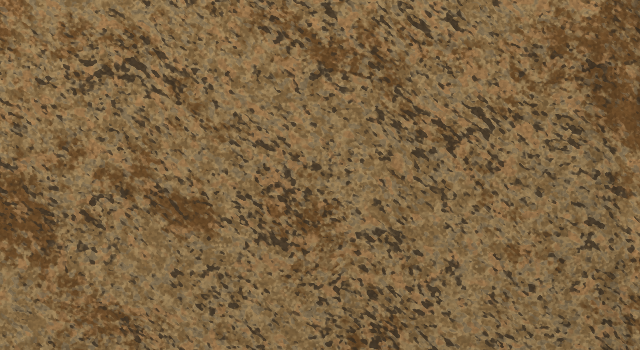
This texture is drawn by a Shadertoy shader. Its source:

```glsl
// Polished golden-brown granite with rusty clouds and slanting dark specks.

const vec3 GOLD  = vec3(0.600, 0.498, 0.338);
const vec3 OCHRE = vec3(0.505, 0.398, 0.250);
const vec3 PEACH = vec3(0.605, 0.448, 0.285);
const vec3 RUST  = vec3(0.385, 0.262, 0.135);
const vec3 ASH   = vec3(0.450, 0.395, 0.305);
const vec3 SOOT  = vec3(0.245, 0.200, 0.145);

vec3 hash3(vec2 cell) {
    vec3 h = fract(cell.xyx * vec3(0.1031, 0.1030, 0.0973));
    h += dot(h, h.yxz + 33.33);
    return fract((h.xxy + h.yzz) * h.zyx);
}

vec2 rotate(vec2 p, float angle) {
    float c = cos(angle), s = sin(angle);
    return vec2(c * p.x - s * p.y, s * p.x + c * p.y);
}

// Cellular noise: random cell tones, blended softly across the borders.
float cellTone(vec2 p, float sharpness, float seed) {
    vec2 base = floor(p);
    float total = 0.0, weightSum = 0.0;
    for (int y = -1; y <= 1; y++) {
        for (int x = -1; x <= 1; x++) {
            vec2 cell = base + vec2(x, y);
            vec3 h = hash3(cell + seed);
            vec2 d = cell + h.xy - p;
            float weight = exp(-sharpness * dot(d, d));
            total += weight * h.z;
            weightSum += weight;
        }
    }
    return total / max(weightSum, 1e-6);
}

// Three octaves of cell tones, from broad clouds to ragged edges.
float cloud(vec2 p, float seed) {
    return 0.45 * cellTone(p, 3.5, seed)
         + 0.33 * cellTone(p * 2.3 + 5.0, 4.0, seed + 17.0)
         + 0.22 * cellTone(p * 5.9 + 9.0, 5.0, seed + 31.0);
}

// Layered sines bend the grain slightly.
vec2 bend(vec2 p, float amount) {
    return p + amount * (sin(p.yx * vec2(7.0, 9.0) + 1.3)
                 + 0.5 * sin(p.yx * vec2(23.0, 19.0) + 4.0));
}

void mainImage(out vec4 fragColor, in vec2 fragCoord) {
    vec2 uv = fragCoord / iResolution.xy;
    vec2 p = fragCoord / iResolution.y;

    // Grain frame: its x axis runs down to the right
    vec2 g = rotate(bend(p, 0.012), 0.62) + 20.0;

    // Broad zones
    float rustZone = cloud(g * vec2(3.2, 5.5), 3.0);
    float sootZone = cloud(g * vec2(4.0, 6.5), 71.0);

    // Mineral grains from coarse to fine
    float coarse = cellTone(g * vec2(34.0, 46.0), 6.0, 11.0);
    float medium = cellTone(g * vec2(58.0, 82.0), 6.0, 23.0);
    float fine   = cellTone(g * vec2(95.0, 135.0), 6.0, 47.0);
    float flake  = cellTone(g * vec2(48.0, 92.0), 6.0, 59.0);
    float dust   = cellTone(p * 150.0, 6.0, 83.0);

    // Feldspar ground with peach grains
    float light = 0.45 * coarse + 0.35 * medium + 0.2 * dust;
    vec3 color = mix(OCHRE, GOLD, smoothstep(0.30, 0.62, light));
    float peach = 0.6 * coarse + 0.4 * rustZone - 0.25 * (medium - 0.5);
    color = mix(color, PEACH, 0.75 * smoothstep(0.58, 0.72, peach));

    // Rusty stain, strongest between the light grains
    float rust = 0.62 * rustZone + 0.22 * (1.0 - light) + 0.16 * fine;
    color = mix(color, RUST, 0.85 * smoothstep(0.50, 0.66, rust));

    // Grey quartz and dark mica specks
    float ash = 0.5 * medium + 0.3 * fine + 0.2 * (1.0 - rustZone);
    color = mix(color, ASH, 0.65 * smoothstep(0.58, 0.72, ash));
    float soot = 0.42 * flake + 0.28 * fine + 0.45 * sootZone - 0.075;
    color = mix(color, SOOT, 0.88 * smoothstep(0.59, 0.76, soot));

    // Faint upright bands near the right edge
    float band = cellTone(bend(p, 0.01) * vec2(34.0, 2.2), 4.0, 97.0);
    color *= 1.0 - 0.20 * smoothstep(0.80, 0.94, uv.x) * (band - 0.35);

    // Fine sparkle and slow light falloff
    color *= 1.0 + 0.20 * (dust - 0.5) + 0.12 * (fine - 0.5);
    color *= 0.98 + 0.05 * (uv.y - 0.5) - 0.03 * (uv.x - 0.5);

    fragColor = vec4(color, 1.0);
}
```
